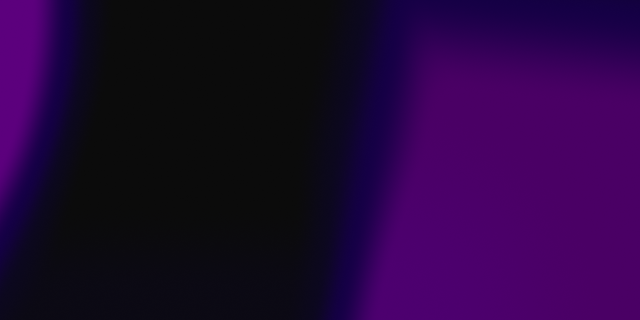
Reproduce this background procedurally as a Shadertoy shader.

```glsl
// Soft violet glows at the left and right of a dark, slanted central gap.

const vec3 BLACK  = vec3(0.043, 0.043, 0.043);
const vec3 INDIGO = vec3(0.046, 0.030, 0.120);
const vec3 NAVY   = vec3(0.080, 0.000, 0.270);
const vec3 PLUM   = vec3(0.290, 0.000, 0.395);
const vec3 VIOLET = vec3(0.300, 0.000, 0.435);
const vec3 ORCHID = vec3(0.360, 0.000, 0.490);

// Minimum with a rounded joint of width k
float smoothMin(float a, float b, float k) {
    float h = max(k - abs(a - b), 0.0) / k;
    return min(a, b) - 0.25 * k * h * h;
}

// Depth inside the left glow, whose edge curves away towards the bottom
float leftGlow(vec2 p) {
    float drop = 1.0 - p.y;
    float edge = 0.21 - 0.36 * drop * drop;
    return (edge - p.x) * mix(1.0, 1.6, smoothstep(0.0, 0.6, p.y));
}

// Depth inside the right glow: a slanted side below a softly shaded top
float rightGlow(vec2 p) {
    float side = p.x - (1.055 + 0.195 * p.y);
    side *= mix(1.4, 1.0, smoothstep(0.0, 0.6, p.y));
    float top = 0.6 * (1.0 - p.y - 0.1 * (p.x - 1.3)) + 0.015;
    return smoothMin(side, top, 0.06);
}

// Colour ramp from the gap through navy at depth 0 to the glow colour
vec3 glowRamp(float depth, vec3 gap, vec3 glow) {
    vec3 color = mix(gap, INDIGO, smoothstep(-0.24, -0.09, depth));
    color = mix(color, NAVY, smoothstep(-0.12, 0.01, depth));
    return mix(color, glow, smoothstep(-0.01, 0.18, depth));
}

// Small random offset that hides banding
float grain(vec2 p) {
    return fract(sin(dot(p, vec2(12.99, 78.23))) * 43758.5) - 0.5;
}

void mainImage(out vec4 fragColor, in vec2 fragCoord) {
    vec2 p = fragCoord / iResolution.y;
    p.x *= 2.0 * iResolution.y / iResolution.x; // x spans 0 to 2

    // The gap turns faintly blue near the floor
    float floorTint = 0.45 * (1.0 - smoothstep(0.08, 0.36, p.y));
    vec3 gap = mix(BLACK, INDIGO, floorTint);

    // The right glow is bluer in its lower left corner
    float corner = 1.0 - smoothstep(0.1, 0.75, length(p - vec2(1.2, 0.0)));
    vec3 rightColor = mix(PLUM, VIOLET, corner);

    // Each glow owns its half of the gap
    float side = step(0.65, p.x);
    float depth = mix(leftGlow(p), rightGlow(p), side);
    vec3 color = glowRamp(depth, gap, mix(ORCHID, rightColor, side));

    fragColor = vec4(color + grain(p) / 255.0, 1.0);
}
```
